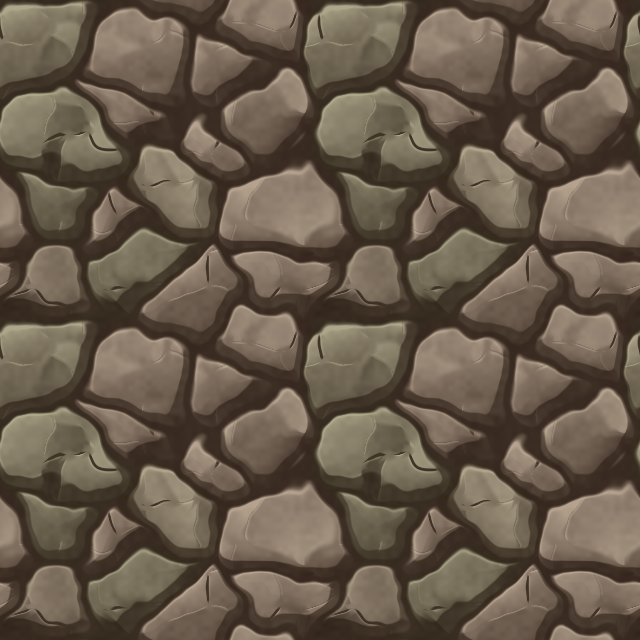
Give the GLSL for this texture, as a three.js fragment shader.

```glsl
varying vec2 vUv;

const float REPEATS = 2.0;        // whole tiles across the canvas
const float PERIOD = 4.0;         // stones across one tile
const float FACET_SCALE = 1.75;   // facets per stone width, PERIOD * this is whole
const float GAP = 0.032;          // half width of the mortar
const float RIM = 0.025;          // side face on the lit edge
const float SIDE = 0.12;          // extra side face on the shaded edge
const float SOFT = 0.014;         // edge smoothing
const float CRACK_WIDTH = 0.03;
const float CRACK_SHARE = 0.2;
const vec2 LIGHT = vec2(-0.41, 0.91);
const vec3 DARK = vec3(0.218, 0.170, 0.130);
const vec3 PALE = vec3(0.615, 0.565, 0.495);
const vec3 MOSS = vec3(0.97, 1.01, 0.95);
const vec3 ROSE = vec3(1.02, 0.985, 0.985);

struct Cell {
  vec2 id;        // wrapped cell index
  vec2 offset;    // position relative to the site
  vec2 normal;    // outward direction of the closest border
  float edge;     // distance to the border
  float face;     // distance to the rim of the top face
  float pairHash; // random value shared by both sides of the border
  float taper;    // falls to zero where borders meet
};

vec3 hash3(vec2 p) {
  vec3 q = fract(vec3(p.xyx) * vec3(0.1031, 0.1030, 0.0973) + 0.137);
  q += dot(q, q.yxz + 33.33);
  return fract((q.xxy + q.yzz) * q.zyx);
}

float noise(vec2 p, float period) {
  vec2 i = floor(p);
  vec2 f = fract(p);
  f = f * f * (3.0 - 2.0 * f);
  float a = hash3(mod(i, period)).x;
  float b = hash3(mod(i + vec2(1.0, 0.0), period)).x;
  float c = hash3(mod(i + vec2(0.0, 1.0), period)).x;
  float d = hash3(mod(i + 1.0, period)).x;
  return mix(mix(a, b, f.x), mix(c, d, f.x), f.y);
}

// Site position in xy, size weight in z
vec3 siteAt(vec2 cell, float period, float seed) {
  vec3 h = hash3(mod(cell, period) + seed);
  return vec3(cell + 0.5 + 0.85 * (h.xy - 0.5), 0.5 * h.z);
}

// Wrapped power diagram with rounded corners
Cell findCell(vec2 p, float period, float seed, float roundness) {
  vec2 base = floor(p);
  vec2 home = base;
  vec3 site = vec3(0.0);
  float best = 1e3;
  for (int y = -2; y <= 2; y++) {
    for (int x = -2; x <= 2; x++) {
      vec2 cell = base + vec2(float(x), float(y));
      vec3 s = siteAt(cell, period, seed);
      float power = dot(p - s.xy, p - s.xy) - s.z;
      if (power < best) { best = power; site = s; home = cell; }
    }
  }
  float edgeSum = 1e-9;
  float faceSum = 1e-9;
  float nearest = 1e3;
  float second = 1e3;
  vec2 normal = LIGHT * 1e-9;
  vec2 other = home;
  for (int y = -2; y <= 2; y++) {
    for (int x = -2; x <= 2; x++) {
      vec2 cell = base + vec2(float(x), float(y));
      vec3 s = siteAt(cell, period, seed);
      vec2 span = s.xy - site.xy;
      float len = length(span);
      if (len < 0.001) continue;
      vec2 n = span / len;
      float d = (dot(p - s.xy, p - s.xy) - s.z - best) / (2.0 * len);
      float margin = GAP + RIM + SIDE * smoothstep(-0.3, 0.9, -dot(n, LIGHT));
      edgeSum += exp(-roundness * d);
      faceSum += exp(-roundness * (d - margin));
      normal += n * exp(-2.0 * roundness * (d - margin));
      second = min(second, max(d, nearest));
      if (d < nearest) { nearest = d; other = cell; }
    }
  }
  float pairHash = hash3(mod(home, period) + mod(other, period) + 71.0).y;
  return Cell(mod(home, period), p - site.xy, normalize(normal),
    -log(edgeSum) / roundness, -log(faceSum) / roundness, pairHash,
    smoothstep(0.0, 0.12, second - nearest));
}

// Tone of the chipped top: x is shading, y is crack cover
vec2 chippedTop(vec2 p, vec3 stoneRandom) {
  Cell facet = findCell(p * FACET_SCALE + 6.0 * stoneRandom.xy, PERIOD * FACET_SCALE, 23.0, 34.0);
  vec3 h = hash3(facet.id + 47.0);
  float sharp = step(0.35, facet.pairHash) * facet.taper;
  float blend = smoothstep(0.0, mix(0.2, 0.03, sharp), facet.edge);
  float shade = (0.42 * (h.x - 0.5) + 0.6 * dot(facet.offset, h.yz - 0.5)) * blend;
  float lit = max(dot(facet.normal, LIGHT) + 0.1, 0.0);
  float cracked = step(1.0 - CRACK_SHARE, facet.pairHash) * facet.taper;
  float width = CRACK_WIDTH * cracked;
  float ridge = (facet.edge - width - 0.015) / 0.025;
  shade += 0.32 * lit * exp(-ridge * ridge) * sharp;
  float crack = cracked * (1.0 - smoothstep(width - SOFT, width + SOFT, facet.edge));
  return vec2(shade, crack);
}

void main() {
  // Wobble the outlines
  vec2 p = vUv * REPEATS * PERIOD;
  vec2 wobble = vec2(noise(p * 2.0, PERIOD * 2.0), noise(p * 2.0 + 3.5, PERIOD * 2.0)) - 0.5;
  vec2 ripple = vec2(noise(p * 6.0, PERIOD * 6.0), noise(p * 6.0 + 7.5, PERIOD * 6.0)) - 0.5;
  vec2 q = p + 0.28 * wobble + 0.07 * ripple;
  float brush = 0.5 * noise(p * 4.0 + 1.5, PERIOD * 4.0) + 0.5 * noise(p * 14.0, PERIOD * 14.0) - 0.5;

  Cell stone = findCell(q, PERIOD, 5.0, 24.0);
  vec3 random = hash3(stone.id + 91.0);
  float facing = dot(stone.normal, LIGHT);

  // Top face, side faces and lit rim
  vec2 chips = chippedTop(q, random);
  float top = 0.62 + 0.14 * (random.z - 0.5) + 0.24 * dot(stone.offset, LIGHT);
  top += chips.x + 0.2 * brush + 0.14 * facing * exp(-9.0 * max(stone.face, 0.0));
  top = mix(top, 0.04, 0.95 * chips.y);
  float side = 0.27 + 0.2 * facing + 0.16 * brush + 0.35 * chips.x;
  float tone = mix(side, top, smoothstep(-SOFT, SOFT, stone.face));
  float rim = stone.face / 0.02;
  tone += 0.3 * max(facing + 0.2, 0.0) * exp(-rim * rim);

  // Mortar
  float mortar = 0.0 + 0.1 * brush;
  tone = mix(mortar, tone, smoothstep(GAP - SOFT, GAP + 2.0 * SOFT, stone.edge));

  vec3 tint = mix(ROSE, MOSS, smoothstep(0.45, 0.95, random.x));
  gl_FragColor = vec4(mix(DARK, PALE, clamp(tone, -0.08, 1.2)) * tint, 1.0);
}
```
